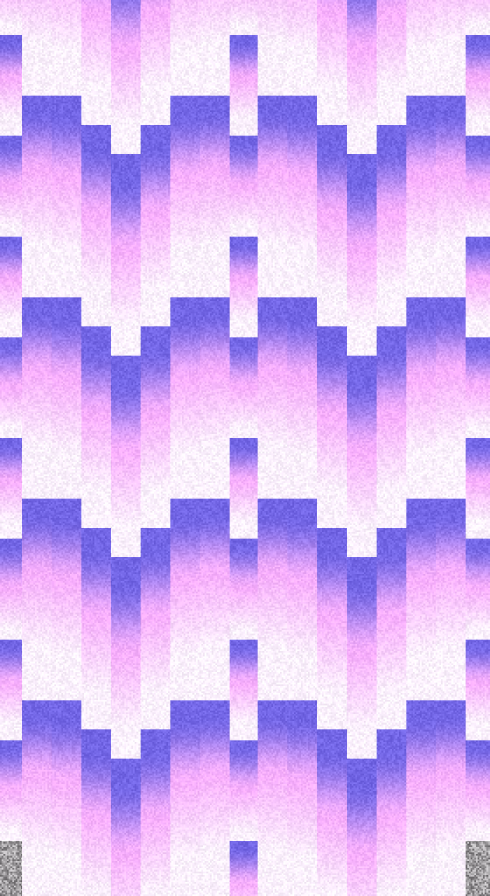
A Shadertoy shader for this pattern:

```glsl
const float NARROW = 0.0313;       // width of the divider strip
const float WIDE = 0.03314;        // width of a chevron strip
const float TILE = NARROW + 7.0 * WIDE;
const float DROP = 0.2249;         // vertical period of a chevron
const float GRAIN_CELLS = 512.0;   // grain cells per canvas height

float hash(vec2 p) {
    return fract(sin(dot(p, vec2(12.9898, 78.233))) * 43758.5453);
}

// Blue holds at the top, turns pink at pinkAt, then pales at paleAt
vec3 fade(float t, float blueEnd, float pinkAt, float paleAt) {
    const vec3 blue = vec3(0.45, 0.40, 0.90);
    const vec3 pink = vec3(0.975, 0.69, 1.0);
    const vec3 pale = vec3(0.99, 0.945, 1.0);
    vec3 color = mix(blue, pink, smoothstep(blueEnd, pinkAt, t));
    return mix(color, pale, clamp((t - pinkAt) / (paleAt - pinkAt), 0.0, 1.0));
}

// Stepped strips, deepest at the middle of each tile
vec3 chevronStrip(float depth, float fromCenter) {
    float top = 0.1068 + 0.0326 * max(2.0 - fromCenter, 0.0);
    float t = fract((depth - top) / DROP);
    float shift = -0.035 * fromCenter;
    return fade(t, 0.13 + 0.5 * shift, 0.49 + shift, 0.84 + shift);
}

// Short bands at half the period, every second one softer
vec3 dividerStrip(float depth) {
    float band = (depth - 0.0391) / (0.5 * DROP);
    float soft = mod(floor(band), 2.0);
    return fade(fract(band), 0.06, 0.45 + 0.06 * soft, 0.82 + 0.08 * soft);
}

vec3 grained(vec3 color, vec2 p, float amount) {
    float grain = hash(floor(p * GRAIN_CELLS)) - 0.5;
    return clamp(color + amount * grain, 0.0, 1.0);
}

vec3 pattern(vec2 p) {
    float depth = 1.0 - p.y;
    float across = p.x + 0.0069;
    float tile = floor(across / TILE);
    float x = across - tile * TILE;

    if (x < NARROW) {
        // Grey speckled stubs at the foot of alternate dividers
        if (depth > 0.9387 && mod(tile, 2.0) < 0.5)
            return grained(vec3(0.62, 0.61, 0.62), p, 0.45);
        return grained(dividerStrip(depth), p, 0.12);
    }
    float strip = floor((x - NARROW) / WIDE);
    return grained(chevronStrip(depth, abs(strip - 3.0)), p, 0.12);
}

void mainImage(out vec4 fragColor, in vec2 fragCoord) {
    // Average a small grid of samples to smooth the strip edges
    const int SAMPLES = 3;
    vec3 sum = vec3(0.0);
    for (int j = 0; j < SAMPLES; j++) {
        for (int i = 0; i < SAMPLES; i++) {
            vec2 offset = (vec2(i, j) + 0.5) / float(SAMPLES) - 0.5;
            sum += pattern((fragCoord + offset) / iResolution.y);
        }
    }
    fragColor = vec4(sum / float(SAMPLES * SAMPLES), 1.0);
}
```
